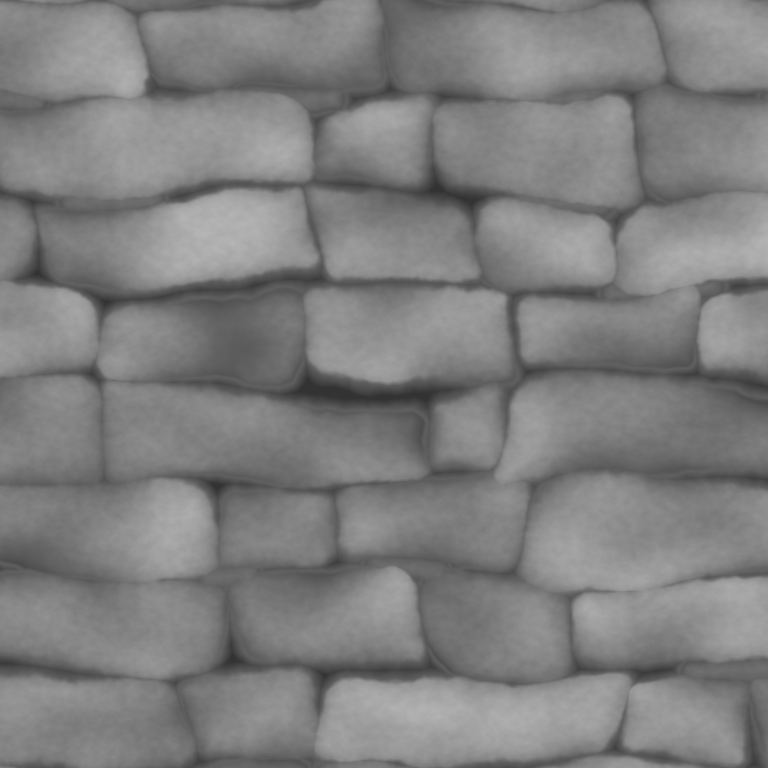
Reproduce this texture procedurally as a WebGL 2 fragment shader.

```glsl
#version 300 es
precision highp float;
// Height map of a dry stone wall: bright is near, dark is deep.
// Rows of irregular rounded blocks are stacked by taking the highest surface;
// gradient noise bends their outlines and adds hollows and fine grain.
uniform vec2 u_resolution;
out vec4 fragColor;

const float ROWS = 8.0;
const float BLOCK_WIDTH = 0.3;
const float DEEPEST = 0.2;

// Random values in 0..1 from a lattice point
vec2 hash2(vec2 cell) {
    uvec2 v = uvec2(ivec2(cell)) * 1664525u + 1013904223u;
    v.x += v.y * 1664525u;
    v.y += v.x * 1664525u;
    v ^= v >> 16u;
    v.x += v.y * 1664525u;
    v.y += v.x * 1664525u;
    v ^= v >> 16u;
    return vec2(v & 65535u) / 65535.0;
}

float cornerSlope(vec2 cell, vec2 offset) {
    float angle = 6.2832 * hash2(cell).x;
    return dot(vec2(cos(angle), sin(angle)), offset);
}

float gradientNoise(vec2 p) {
    vec2 i = floor(p), f = p - i;
    vec2 u = f * f * f * (f * (f * 6.0 - 15.0) + 10.0);
    vec2 e = vec2(1.0, 0.0);
    float low = mix(cornerSlope(i, f), cornerSlope(i + e, f - e), u.x);
    float high = mix(cornerSlope(i + e.yx, f - e.yx), cornerSlope(i + 1.0, f - 1.0), u.x);
    return mix(low, high, u.y);
}

float fbm(vec2 p, int octaves) {
    float sum = 0.0, gain = 1.0;
    for (int k = 0; k < octaves; k++) {
        sum += gain * gradientNoise(p);
        p = mat2(1.6, 1.2, -1.2, 1.6) * p + 17.3;
        gain *= 0.5;
    }
    return sum;
}

float roundedBox(vec2 p, vec2 halfSize, float radius) {
    vec2 q = abs(p) - halfSize + radius;
    return length(max(q, 0.0)) + min(max(q.x, q.y), 0.0) - radius;
}

// Height of a surface outlined by distance d, falling into a soft crevice outside
float raised(float d, float top, float bevel, float softness) {
    float crevice = max(0.4 - 11.0 * max(d, 0.0), DEEPEST);
    float surface = top - 0.14 * exp(min(d, 0.0) / bevel);
    return mix(crevice, surface, smoothstep(softness, -softness, d));
}

// Left end of a block in its row
float jointX(float column, float row) {
    float jitter = 0.8 * (hash2(vec2(column, row + 40.0)).x - 0.5);
    return (column + jitter + hash2(vec2(7.0, row)).y) * BLOCK_WIDTH;
}

// One block: tilted, sheared and tapered, with its own level and slope
float block(vec2 p, vec2 id, float rough, float softness) {
    float left = jointX(id.x, id.y), right = jointX(id.x + 1.0, id.y);
    vec2 shape = hash2(id + 90.0) - 0.5;
    vec2 skew = hash2(id + 170.0) - 0.5;
    vec2 level = hash2(id + 250.0) - 0.5;
    vec2 halfSize = vec2(0.5 * (right - left) - 0.003, 0.057 + 0.011 * shape.x);
    vec2 q = p - vec2(0.5 * (left + right), (id.y + 0.5) / ROWS + 0.012 * shape.y);
    q += vec2(0.6 * skew.x * q.y, 0.1 * skew.y * q.x);
    float along = clamp(q.x / halfSize.x, -1.0, 1.0);
    halfSize.y *= 1.0 + 0.34 * level.y * along;
    float d = roundedBox(q, halfSize, 0.03 + 0.03 * shape.x);
    d += 0.018 * gradientNoise(p * 9.0 + id * 5.3) + rough;
    float hollows = 0.21 * fbm(p * vec2(5.0, 7.5) + id * 3.7, 2);
    float bevel = 0.015 + 0.018 * gradientNoise(p * 6.0 + id * 2.9);
    float top = 0.562 + 0.12 * level.x + 0.12 * skew.x * along + 0.8 * shape.y * q.y;
    return raised(d, min(top + hollows, 0.69), max(bevel, 0.005), softness);
}

// Thin low chip wedged into some of the bed joints
float chip(vec2 p, vec2 id, float rough, float softness) {
    vec2 r = hash2(id + 330.0);
    vec2 q = p - vec2(jointX(id.x + r.x, id.y), id.y / ROWS);
    float d = roundedBox(q, vec2(0.04 + 0.05 * r.x, 0.018), 0.015) + rough;
    return r.y > 0.65 ? raised(d, 0.45, 0.01, softness) : 0.0;
}

void main() {
    vec2 p = gl_FragCoord.xy / u_resolution.y;
    float softness = 0.0028 + 0.7 / u_resolution.y;

    // Wavy courses and ragged outlines
    vec2 bent = p + vec2(0.0, 0.034 * gradientNoise(p * vec2(3.2, 4.5) + 31.0));
    float rough = 0.0045 * fbm(p * 32.0, 3);

    // Highest of the nearby blocks and chips
    float height = DEEPEST;
    float row = floor(bent.y * ROWS);
    for (float j = -1.0; j <= 1.0; j++) {
        float shift = hash2(vec2(7.0, row + j)).y;
        float column = floor(bent.x / BLOCK_WIDTH - shift);
        for (float i = -1.0; i <= 1.0; i++) {
            vec2 id = vec2(column + i, row + j);
            height = max(height, block(bent, id, rough, softness));
            height = max(height, chip(bent, id, rough, softness));
        }
    }

    // Fine chiselled grain, fading in the crevices
    float grain = 0.03 * fbm(p * vec2(66.0, 84.0), 3);
    height += grain * smoothstep(0.3, 0.48, height);
    fragColor = vec4(vec3(height), 1.0);
}
```
